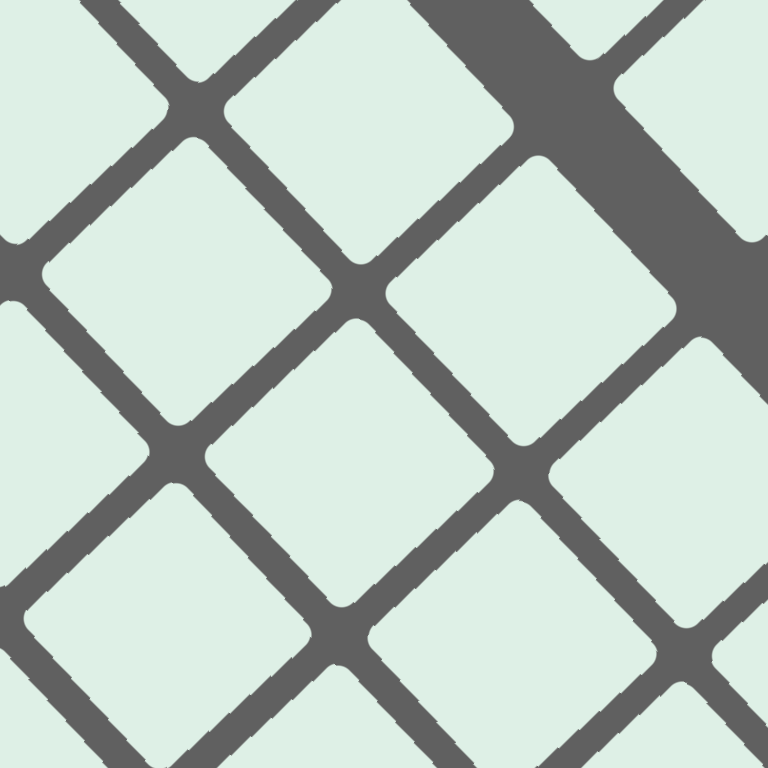
Give the GLSL for this pattern, as a Shadertoy shader.

```glsl
// A tilted lattice of dark bars over pale square panes, with one broad bar.
// The canvas is rotated into lattice axes, the broad bar is folded to normal
// width, and each pane is a rounded box whose size wavers with value noise.

const vec3 PANE_COLOR = vec3(0.87, 0.94, 0.90);
const vec3 BAR_COLOR = vec3(0.378);

const float TILT = 0.730;                     // lattice angle in radians
const float PITCH = 0.3177;                   // spacing of bar centres
const vec2 BAR_ORIGIN = vec2(0.095, 0.2767);  // a crossing, in lattice axes
const float BAR_HALF_WIDTH = 0.0194;
const float WIDTH_TAPER = 0.0025;             // bars thin toward upper right
const float WIDTH_WAVER = 0.0016;
const float CORNER_RADIUS = 0.021;
const float BROAD_EXTRA = 0.082;              // added width of the broad bar
const float TOOTH_PERIOD = 0.036;
const float TOOTH_SLOPE = 0.055;
const float EDGE_SOFTNESS = 0.0014;

float hash21(vec2 p) {
    vec3 q = fract(p.xyx * 0.1031);
    q += dot(q, q.yzx + 33.33);
    return fract((q.x + q.y) * q.z);
}

float valueNoise(vec2 p) {
    vec2 cell = floor(p);
    vec2 f = fract(p);
    f = f * f * (3.0 - 2.0 * f);
    float low = mix(hash21(cell), hash21(cell + vec2(1.0, 0.0)), f.x);
    float high = mix(hash21(cell + vec2(0.0, 1.0)), hash21(cell + 1.0), f.x);
    return mix(low, high, f.y);
}

// Canvas point (y up) to lattice axes: x across the falling bars, y along them.
vec2 toLattice(vec2 p, float angle) {
    vec2 q = vec2(p.x, 1.0 - p.y);
    float c = cos(angle);
    float s = sin(angle);
    return vec2(c * q.x - s * q.y, s * q.x + c * q.y);
}

// Shallow sawtooth that roughens a straight edge.
float edgeTooth(float along, float period, float slope) {
    return (fract(along / period) - 0.5) * period * slope;
}

// Removes a strip of the given width, starting at a position.
float foldStrip(float x, float start, float width) {
    return x - clamp(x - start, 0.0, width);
}

float sdRoundedBox(vec2 p, vec2 halfSize, float radius) {
    vec2 d = abs(p) - halfSize + radius;
    return length(max(d, 0.0)) + min(max(d.x, d.y), 0.0) - radius;
}

// Signed distance to the nearest pane, negative inside.
float paneDistance(vec2 lattice) {
    vec2 q = lattice;
    q.x -= edgeTooth(lattice.y, TOOTH_PERIOD, TOOTH_SLOPE);
    q.y += edgeTooth(lattice.x, TOOTH_PERIOD, TOOTH_SLOPE);
    q.x = foldStrip(q.x, BAR_ORIGIN.x + PITCH, BROAD_EXTRA);

    // Slow change of bar width over the canvas
    vec2 noisePoint = lattice * 5.0 + 17.0;
    vec2 waver = vec2(valueNoise(noisePoint), valueNoise(noisePoint + 41.0)) - 0.5;
    vec2 halfWidth = BAR_HALF_WIDTH - WIDTH_TAPER * lattice.x + WIDTH_WAVER * waver;

    vec2 local = (fract((q - BAR_ORIGIN) / PITCH) - 0.5) * PITCH;
    return sdRoundedBox(local, 0.5 * PITCH - halfWidth, CORNER_RADIUS);
}

void mainImage(out vec4 fragColor, in vec2 fragCoord) {
    vec2 p = fragCoord / iResolution.y;
    float d = paneDistance(toLattice(p, TILT));
    float soft = max(EDGE_SOFTNESS, 0.7 / iResolution.y);
    fragColor = vec4(mix(PANE_COLOR, BAR_COLOR, smoothstep(-soft, soft, d)), 1.0);
}
```
